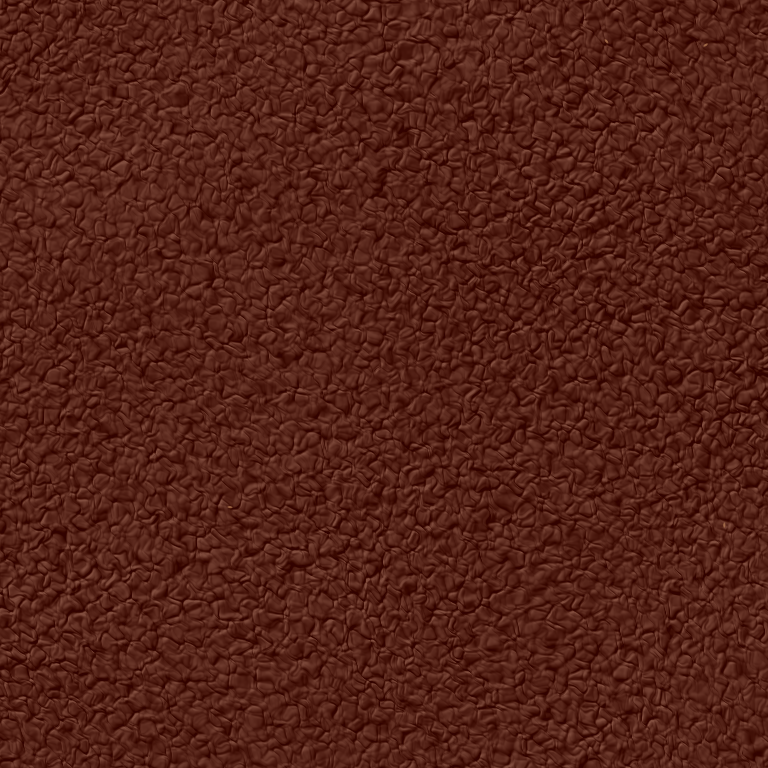
A WebGL 1 fragment shader for this texture:

```glsl
precision highp float;
// Reddish brown leather: fine lumpy pebbles with short, broken dark creases.
// Two warped layers of soft cellular domes form a height field, lit from the
// upper left, over slow diagonal changes of tone and a few tiny pale flecks.
uniform vec2 u_resolution;

vec2 hash2(vec2 p) {
  vec3 q = fract(p.xyx * vec3(0.1031, 0.1030, 0.0973));
  q += dot(q, q.yzx + 33.33);
  return fract((q.xx + q.yz) * q.zy);
}

float noise(vec2 p) {
  vec2 i = floor(p), f = fract(p);
  f = f * f * (3.0 - 2.0 * f);
  float low = mix(hash2(i).x, hash2(i + vec2(1.0, 0.0)).x, f.x);
  float high = mix(hash2(i + vec2(0.0, 1.0)).x, hash2(i + 1.0).x, f.x);
  return mix(low, high, f.y);
}

float fbm(vec2 p) {
  float sum = 0.0, amp = 0.5;
  for (int i = 0; i < 3; i++) {
    sum += amp * noise(p);
    p = mat2(1.6, 1.2, -1.2, 1.6) * p + 17.3;
    amp *= 0.5;
  }
  return sum / 0.875;
}

// Soft dome around each cell point (x) and gap between the nearest two (y)
vec2 cellDome(vec2 p) {
  vec2 cell = floor(p), f = fract(p);
  float nearest = 8.0, second = 8.0, sum = 0.0;
  for (int y = -1; y <= 1; y++) {
    for (int x = -1; x <= 1; x++) {
      vec2 o = vec2(float(x), float(y));
      float r = length(o + 0.06 + 0.88 * hash2(cell + o + 50.0) - f);
      second = min(second, max(nearest, r));
      nearest = min(nearest, r);
      sum += exp(-16.0 * r * r);
    }
  }
  return vec2(1.0 + 1.2 * log(sum) / 16.0, second - nearest);
}

// Height of the grain: pebbles, beads on them, broken creases and a swell
float grainHeight(vec2 p) {
  p += 0.03 * (vec2(noise(p * 5.0), noise(p * 5.0 + 31.0)) - 0.5);
  p += 0.012 * (vec2(noise(p * 75.0 + 7.0), noise(p * 75.0 + 63.0)) - 0.5);
  // Stretch the cells a little from upper left to lower right
  vec2 q = vec2(dot(p, vec2(0.56, -0.83)) * 0.84, dot(p, vec2(0.83, 0.56)) * 1.14);
  vec2 pebble = cellDome(q * 76.0);
  vec2 bead = cellDome(q * 132.0 + 19.0);
  float broken = smoothstep(0.35, 0.75, noise(p * 90.0 + 5.0));
  float crease = broken * (1.0 - smoothstep(0.0, 0.32, pebble.y));
  float swell = noise(p * 115.0 + 11.0);
  return 0.75 * pebble.x + 0.4 * bead.x - 0.24 * crease + 0.34 * swell;
}

// Rare pale flecks, each a short tilted stroke
float fleckMask(vec2 p) {
  vec2 cell = floor(p * 8.0);
  vec2 rnd = hash2(cell + 91.0);
  vec2 d = (fract(p * 8.0) - 0.2 - 0.6 * hash2(cell + 13.0)) / 8.0;
  float angle = 6.28 * rnd.y;
  d = mat2(cos(angle), -sin(angle), sin(angle), cos(angle)) * d;
  float shape = 1.0 - smoothstep(0.0008, 0.0028, length(d * vec2(0.6, 1.3)));
  return shape * step(0.94, rnd.x);
}

void main() {
  vec2 uv = gl_FragCoord.xy / min(u_resolution.x, u_resolution.y);

  // Relief: the side of a pebble that faces the light drops towards it
  vec2 toLight = 0.0015 * normalize(vec2(-0.5, 0.85));
  float lit = grainHeight(uv + toLight);
  float shaded = grainHeight(uv - toLight);
  float height = 0.5 * (lit + shaded);
  float relief = shaded - lit;

  // Slow changes across the hide, drawn out along a shallow diagonal
  vec2 band = vec2(dot(uv, vec2(0.9, 0.43)) * 2.0, dot(uv, vec2(-0.43, 0.9)) * 4.5);
  float broad = fbm(band + 4.0) - 0.5;
  float depth = 0.85 + 0.35 * noise(uv * 4.0 + 23.0);
  float fine = noise(uv * 250.0) - 0.5;

  float tone = depth * (0.17 * (height - 1.08) + 0.34 * relief);
  tone += 0.05 * broad + 0.03 * fine;
  // Open up the highlights and hold back the deepest shadows
  tone = tone > 0.0 ? 1.12 * tone : tone / (1.0 - 2.0 * tone);
  tone = clamp(tone, -0.135, 0.17);

  vec3 leather = vec3(0.333, 0.137, 0.094) + tone * vec3(1.0, 0.97, 0.88);
  vec3 fleck = vec3(0.72, 0.5, 0.34);
  vec3 color = mix(leather, fleck, 0.75 * fleckMask(uv));
  gl_FragColor = vec4(clamp(color, 0.0, 1.0), 1.0);
}
```
